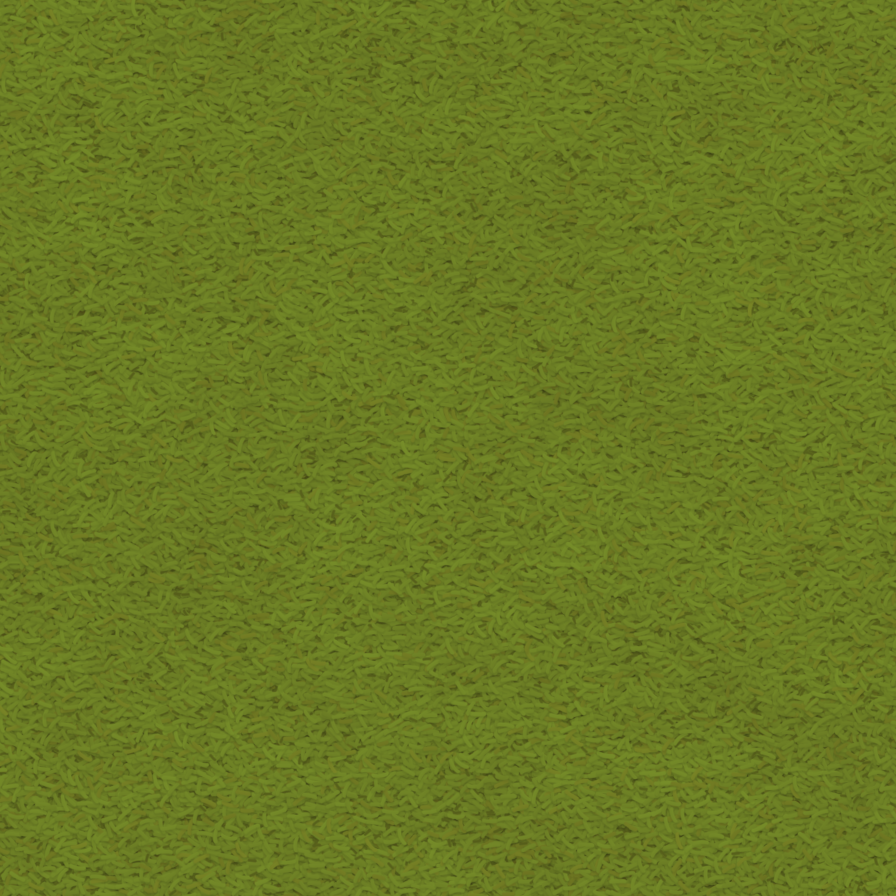
A WebGL 1 fragment shader for this texture:

```glsl
precision highp float;
// Dense, short grass turf seen from above: layers of small, mostly level
// blades are scattered on jittered grids and stacked from dark to light.
// Each blade casts a soft shadow, and slow noise mottles the whole lawn.
uniform vec2 u_resolution;

vec3 hash3(vec2 p) {
  vec3 q = fract(vec3(p.xyx) * vec3(0.1031, 0.1030, 0.0973));
  q += dot(q, q.yxz + 33.33);
  return fract((q.xxy + q.yzz) * q.zyx);
}

float valueNoise(vec2 p) {
  vec2 cell = floor(p), f = fract(p);
  f = f * f * (3.0 - 2.0 * f);
  float low = mix(hash3(cell).x, hash3(cell + vec2(1.0, 0.0)).x, f.x);
  float high = mix(hash3(cell + vec2(0.0, 1.0)).x, hash3(cell + 1.0).x, f.x);
  return mix(low, high, f.y);
}

// Distance to a slightly bent capsule lying along the x axis.
float bladeDistance(vec2 p, float halfLength, float halfWidth, float bend) {
  p.y += bend * p.x * p.x;
  p.x -= clamp(p.x, -halfLength, halfLength);
  return length(p) - halfWidth;
}

vec3 grassColor(float tone) {
  return mix(vec3(0.34, 0.375, 0.105), vec3(0.445, 0.525, 0.152), tone);
}

// Lays one layer of blades over the turf; height runs from 0 to 1.
vec3 addBlades(vec3 turf, vec2 p, float height, float seed, float soft) {
  vec2 home = floor(p);
  for (int y = -1; y <= 1; y++) {
    for (int x = -1; x <= 1; x++) {
      vec2 cell = home + vec2(float(x), float(y));
      vec3 place = hash3(cell + seed);
      vec3 look = hash3(cell + seed + 271.0);

      // Angles cluster around the horizontal.
      float angle = (place.z + look.x - 1.0) * 1.6;
      float c = cos(angle), s = sin(angle);
      vec2 q = p - cell - place.xy;
      q = vec2(c * q.x + s * q.y, c * q.y - s * q.x);

      // A few blades are short, dark gaps instead.
      float gap = step(look.y, 0.06);
      float halfLength = mix(0.4 + 0.3 * look.z, 0.3, gap);
      float halfWidth = mix(0.2, 0.13, gap);
      float bend = (look.x - 0.5) * 0.6;

      // The shadow falls below the blade, whatever way it points.
      vec2 shade = q + 0.16 * vec2(s, c);
      float shadow = bladeDistance(shade, halfLength, halfWidth, bend);
      turf *= 1.0 - 0.065 * (1.0 - gap) * (1.0 - smoothstep(-0.1, 0.2, shadow));

      float tone = mix(0.12, 0.93, sqrt(height)) + (look.z - 0.5) * 0.28;
      tone += 0.3 * clamp(q.y, -0.2, 0.2);
      vec3 color = grassColor(mix(tone, 0.0, gap));
      color *= mix(vec3(1.0), vec3(1.02, 0.94, 0.92), step(0.88, look.y));
      float d = bladeDistance(q, halfLength, halfWidth, bend);
      turf = mix(turf, color, 1.0 - smoothstep(-soft, soft, d));
    }
  }
  return turf;
}

void main() {
  float size = min(u_resolution.x, u_resolution.y);
  vec2 uv = gl_FragCoord.xy / size;
  float soft = 90.0 * max(0.0012, 0.7 / size);

  vec3 turf = grassColor(0.0);
  for (int i = 0; i < 7; i++) {
    float layer = float(i);
    vec2 shift = hash3(vec2(layer, 7.0)).xy;
    turf = addBlades(turf, uv * 90.0 + shift, layer / 6.0, 37.0 * layer, soft);
  }

  // Wide, faint patches, a little stretched sideways.
  float patches = 0.6 * valueNoise(uv * vec2(11.0, 16.0) + 5.0)
                + 0.4 * valueNoise(uv * vec2(27.0, 38.0) + 60.0) - 0.5;
  turf *= 1.0 + patches * vec3(0.05, 0.075, 0.06);
  gl_FragColor = vec4(turf, 1.0);
}
```
